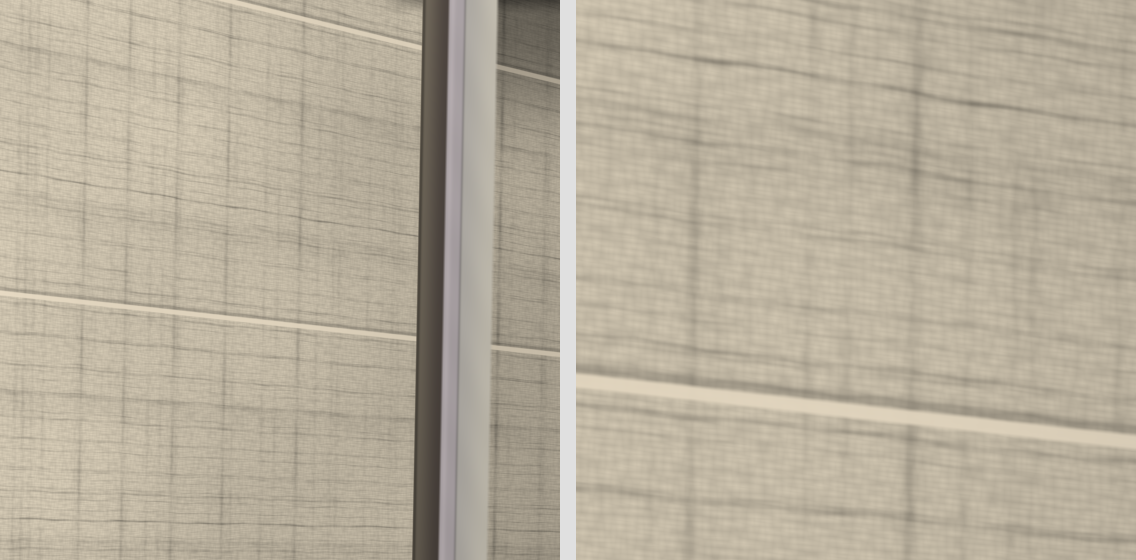
Left: the whole. Right: its middle third, enlarged.
This texture is drawn by a three.js fragment shader. Its source:

```glsl
varying vec2 vUv;

// Tile rows in perspective: joint height and row spacing both change with x
const float JOINT_Y = 0.477;
const float JOINT_SLOPE = -0.1105;
const float ROW_HEIGHT = 0.622;
const float ROW_TAPER = -0.135;
const float JOINT_HALF = 0.0042;

// Upright post, measured along x after removing its lean
const float LEAN = 0.019;
const float POST_LEFT = 0.736;
const float POST_FACE = 0.783;
const float POST_SEAM = 0.812;
const float POST_RIGHT = 0.870;
const float SOFT = 0.0016;

// Woven surface
const float WARP_COUNT = 10.8;
const float WEFT_COUNT = 13.0;
const float WARP_DEPTH = 0.13;
const float WEFT_DEPTH = 0.17;
const float FLECK_DEPTH = 0.09;

const vec3 LINEN = vec3(0.785, 0.745, 0.665);
const vec3 JOINT = vec3(0.90, 0.85, 0.76);
const vec3 BRONZE = vec3(0.41, 0.38, 0.33);
const vec3 BRONZE_DARK = vec3(0.28, 0.25, 0.23);
const vec3 MAUVE = vec3(0.64, 0.61, 0.62);
const vec3 STEEL = vec3(0.66, 0.645, 0.62);
const vec3 STEEL_LIGHT = vec3(0.73, 0.71, 0.66);

float hash(vec2 p) {
  vec3 q = fract(vec3(p.xyx) * 0.1031);
  q += dot(q, q.yzx + 33.33);
  return fract((q.x + q.y) * q.z);
}

// Distance to the nearest scattered point
float cellular(vec2 p) {
  vec2 cell = floor(p);
  float nearest = 2.0;
  for (int j = -1; j <= 1; j++) {
    for (int i = -1; i <= 1; i++) {
      vec2 c = cell + vec2(float(i), float(j));
      vec2 point = c + vec2(hash(c), hash(c + 71.7));
      nearest = min(nearest, length(point - p));
    }
  }
  return nearest;
}

// Irregular parallel threads, one per cell, with random strength
float threads(float t, float count, float halfWidth, float seed) {
  float cell = floor(t * count);
  float centre = (cell + 0.25 + 0.5 * hash(vec2(cell, seed))) / count;
  float strength = mix(0.15, 1.0, hash(vec2(cell, seed + 9.0)));
  float d = (t - centre) / halfWidth;
  return strength * exp(-d * d);
}

float band(float t, float centre, float halfWidth) {
  float d = (t - centre) / halfWidth;
  return exp(-d * d);
}

float weave(float s, float v) {
  float row = fract(v);
  float wobble = 0.0015 * sin(s * 31.0 + row * 9.0) + 0.001 * sin(s * 83.0);
  float r = row + wobble;
  float broken = 0.7 + 0.2 * sin(s * 43.0 + v * 61.0) + 0.1 * sin(s * 117.0 - v * 23.0);
  float worn = 0.7 + 0.3 * sin(v * 17.0 + s * 29.0);

  float weft = threads(r, WEFT_COUNT, 0.0035, 3.0)
             + 0.6 * threads(r, WEFT_COUNT * 2.7, 0.0025, 17.0);
  weft += 0.55 * (band(r, 0.29, 0.006) + band(r, 0.72, 0.006));
  weft += 0.25 * (band(r, 0.255, 0.035) + band(r, 0.70, 0.04));

  float warp = threads(s, WARP_COUNT, 0.0032, 5.0)
             + 0.45 * threads(s, WARP_COUNT * 3.1, 0.0035, 23.0)
             + 0.25 * threads(s, WARP_COUNT, 0.014, 5.0);

  float fleck = cellular(vec2(s * 45.0, v * 170.0))
              + 0.7 * cellular(vec2(s * 210.0, v * 38.0) + 40.0) - 0.8;
  return 1.0 - WEFT_DEPTH * weft * broken - WARP_DEPTH * warp * worn - FLECK_DEPTH * fleck;
}

vec3 wall(vec2 uv, float s) {
  float spacing = ROW_HEIGHT + ROW_TAPER * uv.x;
  float v = (uv.y - JOINT_Y - JOINT_SLOPE * uv.x) / spacing;
  float d = (v - floor(v + 0.5)) * spacing;

  // Light falls off to the right and into the upper right corner
  float light = 1.04 - 0.10 * smoothstep(0.1, 0.75, uv.x) - 0.05 * (1.0 - uv.y);
  light += 0.015 * sin(uv.x * 11.0 + uv.y * 5.0) + 0.012 * sin(uv.y * 13.0 - uv.x * 7.0);
  float pane = smoothstep(POST_SEAM, POST_RIGHT, s);
  light *= 1.0 - pane * (0.09 + 0.36 * smoothstep(0.70, 0.96, uv.y));
  light *= 1.0 - 0.4 * smoothstep(0.66, 0.76, uv.x) * smoothstep(0.97, 1.01, uv.y);

  // Pale joint with a thin shadow above it
  vec3 colour = LINEN * weave(s, v) * light;
  colour *= 1.0 - 0.17 * band(d, JOINT_HALF * 1.7, 0.004);
  float joint = 1.0 - smoothstep(JOINT_HALF - SOFT, JOINT_HALF + SOFT, abs(d));
  return mix(colour, JOINT * mix(1.0, light, 0.65), joint * 0.92);
}

vec3 post(float s, float y) {
  float across = smoothstep(POST_LEFT, POST_FACE, s);
  vec3 bronze = mix(BRONZE, BRONZE_DARK, across) * (0.92 + 0.16 * y);
  bronze *= 1.0 - 0.3 * band(s, POST_LEFT + 0.003, 0.003);
  vec3 steel = mix(STEEL, STEEL_LIGHT, smoothstep(POST_SEAM, POST_RIGHT, s));
  vec3 face = mix(MAUVE, steel, smoothstep(POST_SEAM - 0.003, POST_SEAM + 0.003, s));
  face *= 0.97 + 0.06 * y + 0.008 * sin(y * 37.0 + s * 90.0);
  face *= 1.0 - 0.16 * band(s, POST_SEAM, 0.0025) + 0.07 * band(s, POST_FACE + 0.007, 0.005);
  return mix(bronze, face, smoothstep(POST_FACE - 0.003, POST_FACE + 0.003, s));
}

void main() {
  float s = vUv.x - LEAN * vUv.y;
  float inPost = smoothstep(POST_LEFT - SOFT, POST_LEFT + SOFT, s)
               * (1.0 - smoothstep(POST_RIGHT - 0.004, POST_RIGHT + 0.004, s));
  gl_FragColor = vec4(mix(wall(vUv, s), post(s, vUv.y), inPost), 1.0);
}
```
